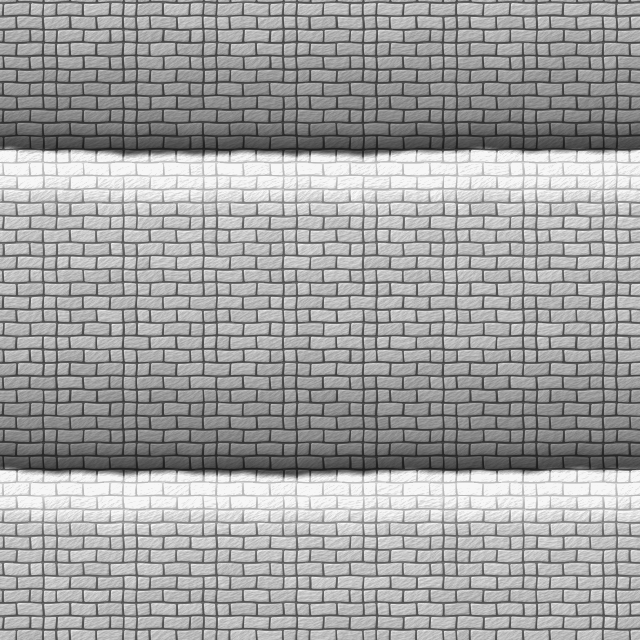
Reproduce this texture procedurally as a WebGL 1 fragment shader.

```glsl
precision highp float;
uniform vec2 u_resolution;

#define CELLS 48.0
#define CELL_SHIFT vec2(-0.25, 0.2)
#define FAULT_STEP 6.0
#define FAULT_COLUMN 3.0
#define SPLIT_CHANCE 0.75
#define GAP 0.055
#define CORNER 0.10
#define FOLDS 2.0
#define FOLD_Y 0.257
#define FOLD_WAVE 0.0032
#define GRAIN 0.17
#define TAU 6.2831853

float hash(vec2 p) {
  return fract(sin(dot(p, vec2(127.1, 311.7))) * 43758.54);
}

// Distance to the nearest scattered point
float cellular(vec2 p) {
  vec2 base = floor(p);
  float nearest = 2.0;
  for (int y = -1; y <= 1; y++) {
    for (int x = -1; x <= 1; x++) {
      vec2 id = base + vec2(float(x), float(y));
      vec2 point = id + vec2(hash(id), hash(id + 37.0));
      nearest = min(nearest, distance(p, point));
    }
  }
  return nearest;
}

// Relief of the fibres, lit from the upper left
float emboss(vec2 p) {
  return cellular(p) - cellular(p + vec2(-0.15, 0.4));
}

float roundBox(vec2 p, vec2 halfSize, float radius) {
  vec2 d = abs(p) - halfSize + radius;
  return length(max(d, 0.0)) + min(max(d.x, d.y), 0.0) - radius;
}

// Brightness of the padded folds: dark above each crease, bright below it
float foldTone(vec2 uv) {
  float wave = sin(TAU * uv.x + 2.2) + 0.6 * sin(TAU * 3.0 * uv.x + uv.y * 9.0)
             + 0.4 * sin(TAU * 8.0 * uv.x + 1.0) + 0.25 * sin(TAU * 19.0 * uv.x);
  float t = fract((uv.y - FOLD_Y - FOLD_WAVE * wave) * FOLDS);
  float tone = 0.25 + 0.25 * smoothstep(0.0, 0.13, t)
             + 0.19 * smoothstep(0.05, 0.5, t)
             + 0.04 * smoothstep(0.5, 0.8, t)
             + 0.20 * smoothstep(0.80, 0.95, t);
  return mix(0.86, tone, smoothstep(0.0, 0.022, t));
}

void main() {
  vec2 uv = gl_FragCoord.xy / u_resolution;
  float pixel = CELLS / min(u_resolution.x, u_resolution.y);
  vec2 p = uv * CELLS + CELL_SHIFT;

  // Slightly uneven strands
  p += 0.035 * vec2(sin(p.y * 2.3 + sin(p.x * 0.9)), sin(p.x * 1.9 + 2.0 * sin(p.y * 0.7)));

  // Staggered blocks two cells wide, some split at the fault columns
  float row = floor(p.y);
  float stagger = 1.0 + mod(row, 2.0);
  float block = floor((p.x + stagger) * 0.5);
  float start = block * 2.0 - stagger;
  float fault = mod(FAULT_COLUMN - start, FAULT_STEP);
  float split = step(fault, 1.5) * step(hash(vec2(block, row)), SPLIT_CHANCE);
  float width = 2.0 - split;
  float left = mix(start, floor(p.x), split);
  vec2 id = vec2(left, row);
  vec2 q = p - id - vec2(width, 1.0) * 0.5;
  vec2 halfSize = vec2(width, 1.0) * 0.5 - GAP;
  halfSize -= 0.03 * vec2(hash(id + 5.0), hash(id + 9.0));
  float d = roundBox(q, halfSize, CORNER);

  // Slanted fibres, with their own angle in each block
  float angle = 0.15 + 0.4 * hash(id + 3.0);
  vec2 fibre = mat2(cos(angle), -sin(angle), sin(angle), cos(angle)) * q;
  fibre += 60.0 * vec2(hash(id + 11.0), hash(id + 17.0));
  float grain = 0.6 * emboss(fibre * vec2(1.6, 4.5))
              + 0.4 * emboss(fibre * vec2(3.5, 9.0) + 7.0);

  // Rounded rims: light on the top and left, shade on the bottom and right
  float rim = smoothstep(-0.2, 0.0, d);
  vec2 side = q / halfSize;
  float bevel = rim * (0.16 * side.y - 0.08 * side.x);
  float tone = foldTone(uv);
  float lit = smoothstep(0.65, 0.9, tone);
  float variation = 0.08 * (hash(id + 23.0) - 0.5);
  float relief = 1.06 + variation + GRAIN * grain * 1.6 + bevel * (1.0 - 0.5 * lit);

  // Recessed seams, deepest under each block
  float seam = smoothstep(-pixel * 0.6, pixel * 0.6, d);
  float depth = mix(0.42, 0.78, lit) + 0.12 * smoothstep(-0.2, 0.6, q.y);
  float shade = tone * mix(relief, depth, seam);
  gl_FragColor = vec4(vec3(clamp(shade, 0.0, 0.97)), 1.0);
}
```
